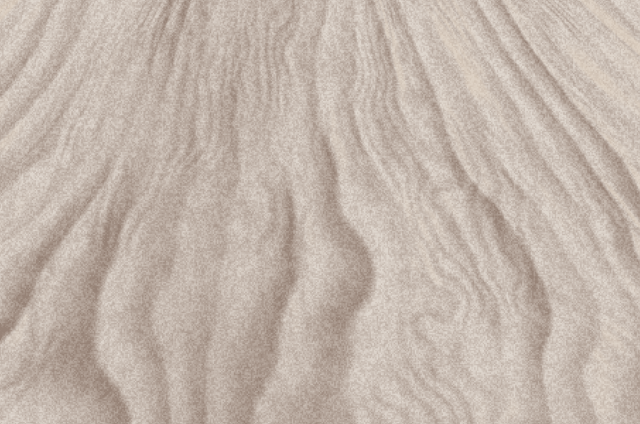
Write a Shadertoy shader that draws this texture.

```glsl
#define SHADE_COLOR vec3(0.645, 0.575, 0.53)
#define LIGHT_COLOR vec3(0.82, 0.778, 0.742)
#define CREAM_COLOR vec3(0.86, 0.79, 0.71)
#define FAN_HEIGHT 1.65
#define RIDGE_COUNT 10.0
#define RIPPLE_COUNT 26.0
#define RIDGE_DEPTH 0.78
#define RIPPLE_DEPTH 0.36
#define BAND_DEPTH 0.36
#define GRAIN_SCALE 300.0
#define GRAIN_DEPTH 0.85

float hash(vec2 p) {
    vec3 q = fract(vec3(p.xyx) * 0.1031);
    q += dot(q, q.yzx + 33.33);
    return fract((q.x + q.y) * q.z);
}

float noise(vec2 p) {
    vec2 cell = floor(p);
    vec2 f = fract(p);
    f = f * f * (3.0 - 2.0 * f);
    float low = mix(hash(cell), hash(cell + vec2(1.0, 0.0)), f.x);
    float high = mix(hash(cell + vec2(0.0, 1.0)), hash(cell + vec2(1.0, 1.0)), f.x);
    return mix(low, high, f.y);
}

// Slow darkening towards a crest, then a short lit edge of the given width
float groove(float phase, float edge) {
    float f = fract(phase);
    return smoothstep(0.15, 1.0 - edge, f) * (1.0 - smoothstep(1.0 - edge, 1.0, f));
}

// Wind ridges: meandering lines that fade in and out along their length
float ridges(vec2 flow) {
    float phase = flow.x * RIDGE_COUNT
        + 1.7 * noise(flow * vec2(4.0, 2.6) + 7.0)
        + 0.45 * noise(flow * vec2(9.0, 8.0) + 31.0)
        + 0.16 * sin(flow.y * 9.0 + flow.x * 5.0);
    float strength = smoothstep(0.1, 0.85, noise(flow * vec2(7.0, 2.8) + 53.0));
    strength *= 0.65 + 0.7 * hash(vec2(floor(phase) + 40.0, 3.0));
    return groove(phase, 0.17) * strength;
}

// Small ripples lying between the ridges
float ripples(vec2 flow) {
    float phase = (flow.x + 0.06 * flow.y) * RIPPLE_COUNT
        + 2.2 * noise(flow * vec2(10.0, 7.0) + 17.0)
        + 0.9 * noise(flow * vec2(22.0, 17.0) + 71.0)
        + 0.2 * sin(flow.y * 23.0 - flow.x * 11.0);
    float strength = smoothstep(0.15, 0.8, noise(flow * vec2(9.0, 6.0) + 89.0));
    return groove(phase, 0.35) * strength;
}

void mainImage(out vec4 fragColor, in vec2 fragCoord) {
    vec2 uv = fragCoord / iResolution.xy;
    vec2 p = fragCoord / iResolution.y;
    float aspect = iResolution.x / iResolution.y;

    // Flow lines spread downwards from a point above the canvas
    vec2 flow = vec2((p.x - 0.45 * aspect) / (FAN_HEIGHT - p.y), p.y) + vec2(4.0, 0.0);

    // Broad shaded hollow down the left of centre
    float bandOffset = uv.x - 0.33 - 0.04 * sin(uv.y * 5.0 + 2.0);
    float band = exp(-bandOffset * bandOffset * 55.0);
    band *= 0.6 + 0.8 * noise(flow * vec2(5.0, 2.5) + 5.0);

    // Fine streaks along the flow
    vec2 streakFlow = vec2(flow.x + 0.12 * flow.y, flow.y);
    float streaks = 0.6 * noise(streakFlow * vec2(65.0, 24.0))
        + 0.4 * noise(streakFlow * vec2(130.0, 55.0) + 13.0) - 0.5;

    // Sand grains
    float grain = 0.75 * noise(p * GRAIN_SCALE)
        + 0.25 * noise(p * GRAIN_SCALE * 0.5 + 19.0) - 0.5;

    float ripple = ripples(flow);
    float tone = 0.95 + 0.1 * uv.y + 0.05 * uv.x
        - RIDGE_DEPTH * ridges(flow) * (1.1 - 0.35 * uv.y)
        - RIPPLE_DEPTH * ripple
        - BAND_DEPTH * band
        + 0.38 * streaks;

    // Warm sand caught on the lit crests, mostly high and to the sides
    float cream = smoothstep(0.8, 1.15, tone)
        * smoothstep(0.4, 0.8, noise(flow * vec2(16.0, 6.0) + 43.0))
        * (0.3 + 0.5 * uv.y * abs(2.0 * uv.x - 0.8));

    tone += GRAIN_DEPTH * grain;
    vec3 color = mix(SHADE_COLOR, LIGHT_COLOR, clamp(tone, -0.3, 1.3));
    color = mix(color, CREAM_COLOR, cream * 0.7);
    fragColor = vec4(color, 1.0);
}
```
